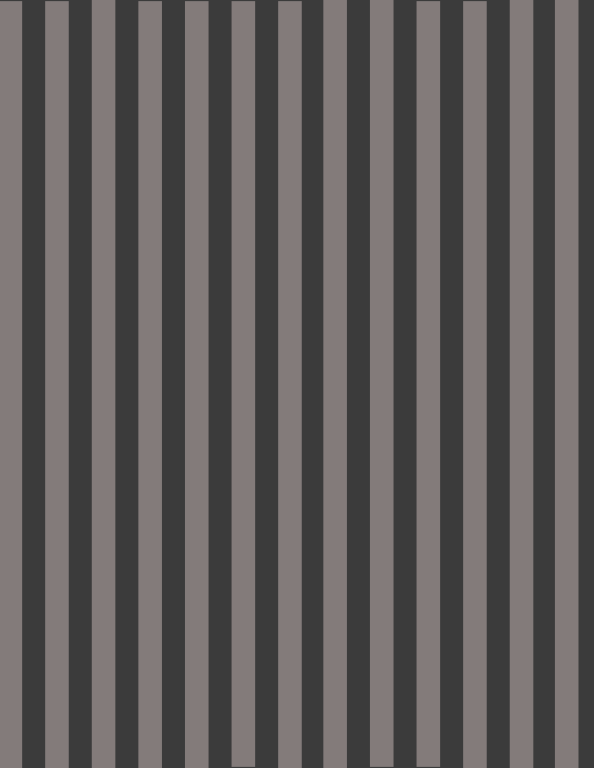
Reproduce this pattern procedurally as a Shadertoy shader.

```glsl
// Thirteen upright warm grey stripes on charcoal, with slightly uneven spacing and ends.

const vec3 CHARCOAL = vec3(0.231, 0.231, 0.231);
const vec3 WARM_GREY = vec3(0.512, 0.482, 0.480);

// Lengths are fractions of the canvas width.
const int STRIPE_COUNT = 13;
const float FIRST_LEFT = -0.0024;
const float PITCH = 0.07845;
const float STRIPE_WIDTH = 0.0397;
const float SLIP = 0.0024;
const float END_GAP = 0.0019;

float hash(float n) {
    return fract(sin(n * 127.1 + 3.7) * 437.58);
}

// Antialiased coverage of the interval from low to high.
float span(float x, float low, float high, float pixel) {
    float enter = clamp((x - low) / pixel + 0.5, 0.0, 1.0);
    float leave = clamp((high - x) / pixel + 0.5, 0.0, 1.0);
    return enter * leave;
}

// Every fifth stripe sits a little closer to its left neighbour.
float stripeLeft(float index, float pitch, float slip) {
    float slips = max(floor((index - 2.0) / 5.0), 0.0);
    return FIRST_LEFT + index * pitch - slips * slip;
}

// A trimmed end stops just inside the canvas; others run past it.
float endInset(float seed, float chance, float gap) {
    return hash(seed) < chance ? gap : -gap;
}

float stripe(vec2 p, float index, float height, float pixel) {
    float left = stripeLeft(index, PITCH, SLIP);
    float bottom = endInset(index + 31.0, 0.15, END_GAP);
    float top = height - endInset(index, 0.5, END_GAP);
    return span(p.x, left, left + STRIPE_WIDTH, pixel)
         * span(p.y, bottom, top, pixel);
}

void mainImage(out vec4 fragColor, in vec2 fragCoord) {
    vec2 p = fragCoord / iResolution.x;
    float height = iResolution.y / iResolution.x;
    float pixel = 1.0 / iResolution.x;

    float coverage = 0.0;
    for (int i = 0; i < STRIPE_COUNT; i++) {
        coverage = max(coverage, stripe(p, float(i), height, pixel));
    }
    fragColor = vec4(mix(CHARCOAL, WARM_GREY, coverage), 1.0);
}
```
